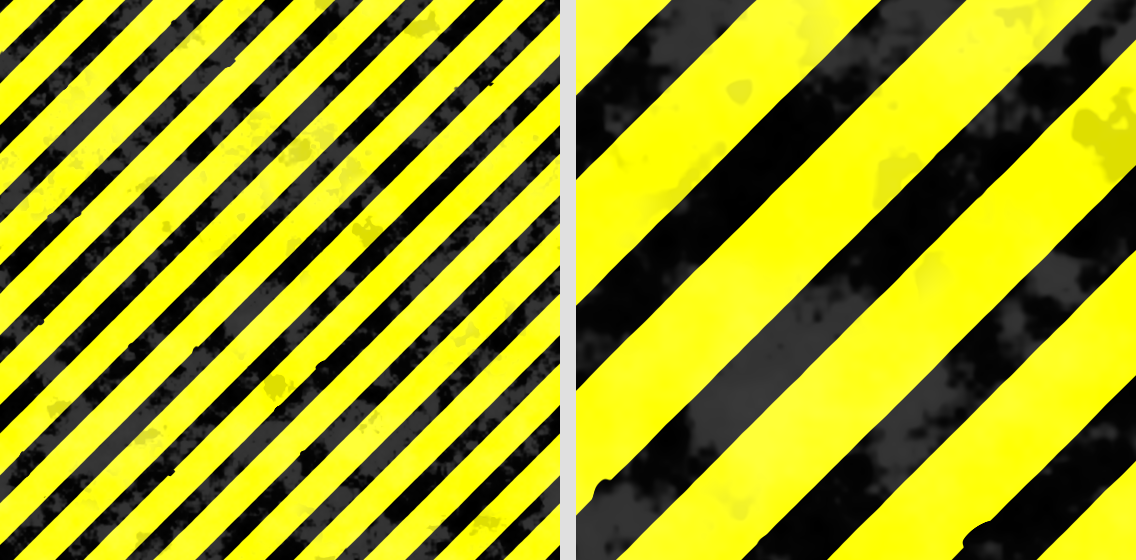
Left: the whole. Right: its middle third, enlarged.
Reproduce this pattern procedurally as a Shadertoy shader.

```glsl
// Worn hazard stripes: eight black diagonals on yellow, tiling both ways.
// Stripes are a folded distance to the diagonal; the grime is layered value
// noise on wrapping lattices, with a few stains scattered by cell hashing.

float hash(ivec2 cell, int seed) {
    uvec2 q = uvec2(cell + 17 * seed) * uvec2(1597u, 3571u);
    uint n = (q.x ^ q.y ^ uint(seed) * 7919u) * 73939u;
    n = (n ^ (n >> 15)) * 48271u;
    n = (n ^ (n >> 13)) * 69621u;
    return float((n ^ (n >> 16)) & 65535u) / 65535.0;
}

ivec2 wrapCell(ivec2 cell, ivec2 period) {
    return (cell + period) % period;
}

// Value noise whose lattice wraps after 'period' cells across the canvas.
float noise(vec2 uv, ivec2 period, int seed) {
    vec2 p = uv * vec2(period);
    ivec2 c = ivec2(floor(p));
    vec2 f = fract(p);
    f = f * f * (3.0 - 2.0 * f);
    float a = hash(wrapCell(c, period), seed);
    float b = hash(wrapCell(c + ivec2(1, 0), period), seed);
    float d = hash(wrapCell(c + ivec2(0, 1), period), seed);
    float e = hash(wrapCell(c + ivec2(1, 1), period), seed);
    return mix(mix(a, b, f.x), mix(d, e, f.x), f.y);
}

float fbm(vec2 uv, int frequency, int octaves, int seed) {
    float sum = 0.0, total = 0.0, gain = 1.0;
    for (int i = 0; i < octaves; i++) {
        sum += gain * noise(uv, ivec2(frequency), seed + i);
        total += gain;
        gain *= 0.62;
        frequency *= 2;
    }
    return sum / total;
}

// Ragged round stains, at most one in each cell of a 5 by 5 grid.
float stains(vec2 uv, float roughness) {
    ivec2 grid = ivec2(5);
    vec2 p = uv * vec2(grid);
    ivec2 home = ivec2(floor(p));
    float cover = 0.0;
    for (int y = -1; y <= 1; y++)
    for (int x = -1; x <= 1; x++) {
        ivec2 cell = home + ivec2(x, y);
        ivec2 id = wrapCell(cell, grid);
        vec2 center = vec2(cell) + vec2(hash(id, 41), hash(id, 42));
        float radius = mix(0.06, 0.15, hash(id, 43));
        float dist = length((p - center) * vec2(0.8, 1.1)) + 0.35 * (roughness - 0.5);
        float present = step(0.5, hash(id, 44));
        cover = max(cover, present * (1.0 - smoothstep(0.5 * radius, radius, dist)));
    }
    return cover;
}

void mainImage(out vec4 fragColor, in vec2 fragCoord) {
    vec2 uv = fragCoord / iResolution.xy;

    // Grime layers
    float broad = fbm(uv, 9, 3, 1);
    float fine = fbm(uv, 44, 3, 11);
    float scratch = noise(uv, ivec2(24, 210), 21) * noise(uv, ivec2(190, 28), 22);

    // Black paint: dark blotches over scuffed grey
    float scuff = smoothstep(0.43, 0.58, 0.5 * broad + 0.5 * fine + 0.06 * (scratch - 0.25));
    vec3 black = vec3(mix(0.025, 0.19, scuff) + 0.05 * (broad - 0.5));
    black = max(black + 0.05 * (fine - 0.5), 0.0);

    // Yellow paint: faint mottling, flecks in patches and stains
    vec3 yellow = vec3(1.0, 1.0, clamp(0.11 + 0.35 * (broad - 0.5) + 0.2 * (fine - 0.5), 0.0, 0.22));
    float patches = smoothstep(0.48, 0.64, fbm(uv, 7, 2, 31));
    float flecks = smoothstep(0.56, 0.68, fine) * patches;
    yellow *= 1.0 - 0.08 * flecks - 0.13 * stains(uv, fine);

    // Diagonal stripes with slightly rough edges and rare chips
    float diagonal = 8.0 * (uv.x - uv.y) + 0.01;
    float chip = 0.05 * smoothstep(0.9, 0.97, noise(uv, ivec2(26), 51));
    float dist = abs(fract(diagonal + 0.5) - 0.5) - 0.202 + 0.012 * (fine - 0.5) - chip;
    float blur = 8.0 / iResolution.y;
    float paint = smoothstep(-blur, blur, dist);

    fragColor = vec4(mix(black, yellow, paint), 1.0);
}
```
